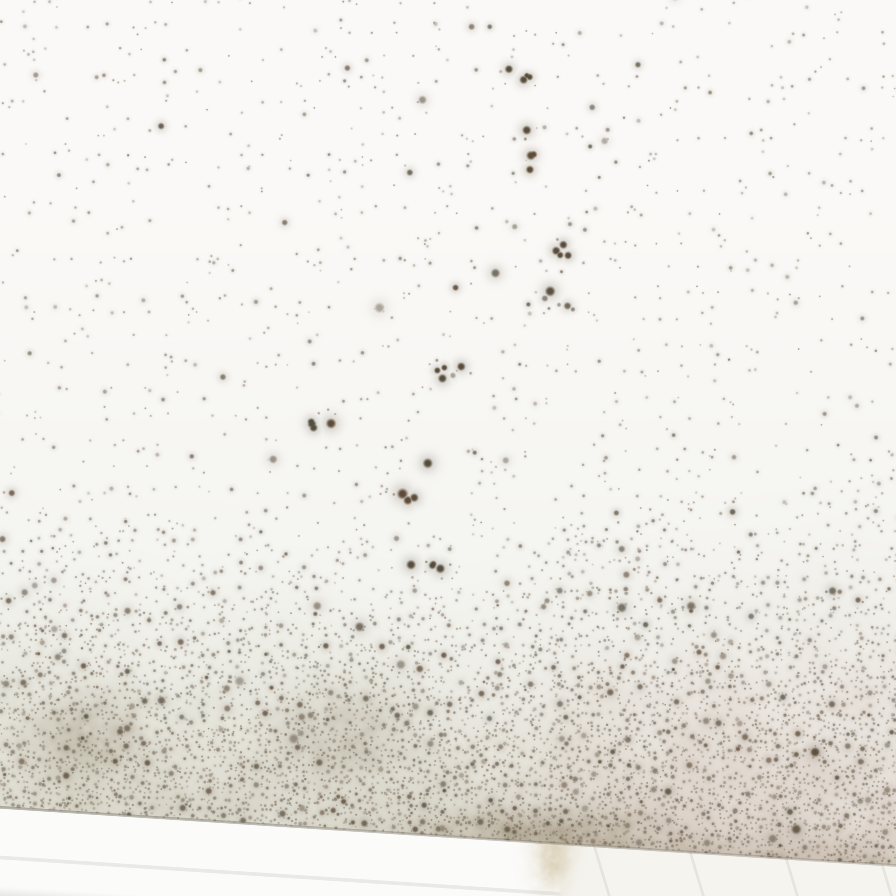
Reproduce this texture procedurally as a WebGL 1 fragment shader.

```glsl
precision highp float;
// Pale plaster wall speckled with mould that thickens toward a white skirting board.
uniform vec2 u_resolution;

float hash(vec2 p) {
  return fract(sin(dot(p, vec2(127.1, 311.7))) * 43758.5453);
}

vec2 hash2(vec2 p) {
  return vec2(hash(p), hash(p + 37.7));
}

float noise(vec2 p) {
  vec2 i = floor(p), f = fract(p);
  f = f * f * (3.0 - 2.0 * f);
  return mix(mix(hash(i), hash(i + vec2(1.0, 0.0)), f.x),
             mix(hash(i + vec2(0.0, 1.0)), hash(i + 1.0), f.x), f.y);
}

float fbm(vec2 p) {
  float sum = 0.0, amp = 0.5;
  for (int i = 0; i < 4; i++) {
    sum += amp * noise(p);
    p = p * 2.03 + 11.3;
    amp *= 0.5;
  }
  return sum;
}

float boardTop(float x) {
  return 0.099 - 0.065 * x;
}

float blob(vec2 p, vec2 center, vec2 size) {
  vec2 q = (p - center) / size;
  return exp(-dot(q, q));
}

// Mould density: 0 on clean wall, 1 along the skirting.
float density(vec2 p) {
  float reach = 0.37 + 0.13 * smoothstep(0.45, 0.95, p.x) + 0.05 * smoothstep(0.3, 0.0, p.x);
  reach += 0.16 * (fbm(p * 6.0) - 0.47);
  float d = 1.0 - clamp((p.y - boardTop(p.x)) / reach, 0.0, 1.0);
  return d * d * (3.0 - 2.0 * d);
}

// Dark core with a faint halo; tiny dots fade rather than alias.
float spot(float dist, float radius, float px) {
  float core = 1.0 - smoothstep(radius * 0.35, radius + px * 0.6, dist);
  float halo = exp(-dist * dist / (radius * radius * 3.0));
  return core * 0.75 + halo * 0.22;
}

// One jittered dot per cell, kept with a chance that follows the density.
float dots(vec2 p, float cells, float base, float gain, float radius, float seed, float px) {
  vec2 home = floor(p * cells);
  float ink = 0.0;
  for (int j = -1; j <= 1; j++) {
    for (int i = -1; i <= 1; i++) {
      vec2 id = home + vec2(float(i), float(j));
      vec2 center = (id + 0.1 + 0.8 * hash2(id + seed)) / cells;
      float chance = base + gain * density(center);
      float r = radius * mix(0.55, 1.25, hash(id + seed + 5.1));
      float strength = mix(0.45, 1.0, hash(id + seed + 9.4));
      float present = step(hash(id + seed + 71.3), chance);
      ink = max(ink, present * strength * spot(length(p - center), r, px));
    }
  }
  return ink;
}

// A small colony of larger spots around a center.
float colony(vec2 p, vec2 center, vec2 spread, float radius, float px) {
  float ink = 0.0;
  for (int i = 0; i < 4; i++) {
    vec2 key = center * 91.0 + float(i) * 3.7;
    vec2 at = center + spread * (2.0 * hash2(key) - 1.0);
    float r = radius * mix(0.65, 1.1, hash(key + 8.2));
    ink = max(ink, spot(length(p - at), r, px));
  }
  return ink;
}

float line(float dist, float width, float px) {
  return 1.0 - smoothstep(width, width + px, abs(dist));
}

vec3 wall(vec2 p, float px) {
  float d = density(p);
  float h = p.y - boardTop(p.x);
  vec3 col = mix(vec3(0.955, 0.957, 0.94), vec3(0.985, 0.978, 0.97), smoothstep(0.2, 0.9, p.y));
  vec3 tint = mix(vec3(0.83, 0.82, 0.76), vec3(0.85, 0.80, 0.76), smoothstep(0.4, 0.8, p.x));
  col = mix(col, tint, d * d * (0.45 + 0.6 * fbm(p * 22.0)));
  float stain = 0.4 * blob(p, vec2(0.1, 0.18), vec2(0.06, 0.045))
              + 0.32 * blob(p, vec2(0.39, 0.18), vec2(0.08, 0.05))
              + 0.45 * blob(p, vec2(0.61, 0.075), vec2(0.1, 0.022))
              + 0.4 * exp(-max(h, 0.0) / 0.018) * smoothstep(0.25, 0.65, p.x);
  col = mix(col, vec3(0.60, 0.55, 0.45), stain * (0.3 + fbm(p * 70.0)));

  float dust = dots(p, 170.0, 0.05, 0.6, 0.0015, 3.0, px);
  float specks = dots(p, 95.0, 0.045, 0.6, 0.0023, 17.0, px);
  float marks = dots(p, 58.0, 0.012, 0.5, 0.0037, 41.0, px);
  float large = dots(p, 24.0, 0.035, 0.12, 0.0052, 63.0, px);
  large = max(large, colony(p, vec2(0.578, 0.918), vec2(0.014, 0.007), 0.0055, px));
  large = max(large, colony(p, vec2(0.589, 0.832), vec2(0.014, 0.03), 0.006, px));
  large = max(large, colony(p, vec2(0.628, 0.715), vec2(0.009, 0.012), 0.005, px));
  large = max(large, colony(p, vec2(0.500, 0.583), vec2(0.016, 0.018), 0.005, px));
  large = max(large, colony(p, vec2(0.365, 0.522), vec2(0.05, 0.016), 0.0065, px));
  large = max(large, colony(p, vec2(0.475, 0.465), vec2(0.035, 0.028), 0.0065, px));
  large = max(large, colony(p, vec2(0.478, 0.370), vec2(0.02, 0.01), 0.0055, px));
  float ink = max(max(dust * 0.5, specks * 0.65), max(marks * 0.85, large));
  vec3 mould = mix(vec3(0.30, 0.28, 0.22), vec3(0.36, 0.27, 0.19), noise(p * 40.0));
  return mix(col, mould, clamp(ink, 0.0, 1.0));
}

vec3 board(vec2 p, float px) {
  float tiled = smoothstep(0.622, 0.63, p.x + 0.15 * p.y);
  vec3 col = mix(vec3(0.985, 0.985, 0.98), vec3(0.96, 0.955, 0.935), tiled);
  float groove = p.y - 0.043 + 0.065 * p.x;
  col -= 0.07 * line(groove, 0.0015, px) * (1.0 - tiled);
  col -= 0.08 * (1.0 - smoothstep(-0.045, -0.03, groove)) * (1.0 - tiled);
  float seam = (fract((p.x + 0.3 * p.y - 0.68) / 0.105 + 0.5) - 0.5) * 0.105;
  col -= 0.06 * line(seam, 0.001, px) * tiled;
  float grime = blob(p, vec2(0.615, 0.045), vec2(0.022, 0.04));
  return mix(col, vec3(0.80, 0.74, 0.60), grime * fbm(p * 60.0));
}

void main() {
  vec2 p = gl_FragCoord.xy / u_resolution;
  float px = 1.0 / min(u_resolution.x, u_resolution.y);
  float h = p.y - boardTop(p.x);
  vec3 col = mix(board(p, px), wall(p, px), smoothstep(-px, px, h));
  float joint = line(h, 0.001, px) * mix(0.5, 0.3, p.x);
  gl_FragColor = vec4(mix(col, vec3(0.47, 0.45, 0.40), joint), 1.0);
}
```
